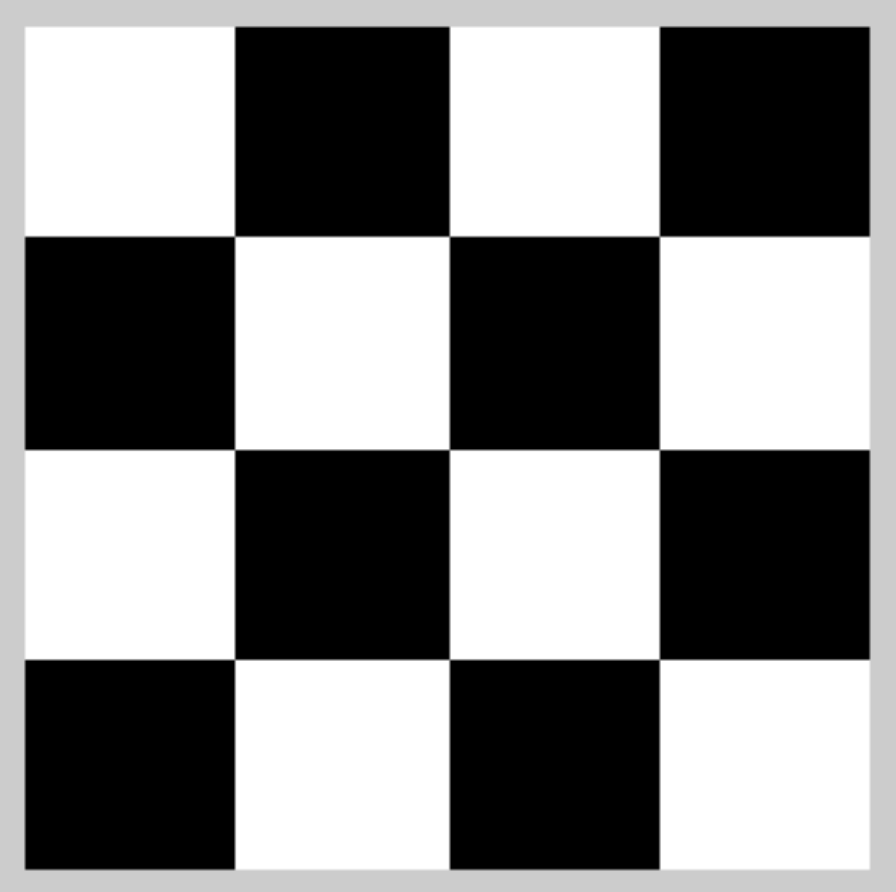
Give the GLSL for this pattern, as a Shadertoy shader.

```glsl
// A four by four black and white checkerboard inside a thin light grey frame.
// Each grid line flips a sign along its axis; the product of the two signs
// gives the square's tone, and the outermost lines mask the frame.

const int   SQUARES       = 4;                    // squares per side
const vec2  BOARD_CORNER  = vec2(0.0280, 0.0302); // top left, canvas fractions
const vec2  SQUARE_SIZE   = vec2(0.2344, 0.2352);
const vec2  EXTRA_WIDTH   = vec2(0.0052, 0.0040); // the second band is wider
const int   WIDE_BAND     = 1;                    // index of that band
const float EDGE_SOFTNESS = 0.0017;               // half width of an edge
const vec3  FRAME_COLOR   = vec3(0.80);
const vec3  DARK_COLOR    = vec3(0.0);
const vec3  LIGHT_COLOR   = vec3(1.0);

// Position of a grid line on both axes, counted from the top left
vec2 gridLine(int index) {
    vec2 extra = index > WIDE_BAND ? EXTRA_WIDTH : vec2(0.0);
    return BOARD_CORNER + float(index) * SQUARE_SIZE + extra;
}

// Soft step on both axes: 0 before the line, 1 after it
vec2 pastLine(vec2 p, int index, vec2 halfWidth) {
    return clamp(0.5 + 0.5 * (p - gridLine(index)) / halfWidth, 0.0, 1.0);
}

void mainImage(out vec4 fragColor, in vec2 fragCoord) {
    vec2 p = fragCoord / iResolution.xy;
    p.y = 1.0 - p.y;
    vec2 halfWidth = max(vec2(EDGE_SOFTNESS), 0.5 / iResolution.xy);

    // Alternating signs across the inner lines
    vec2 parity = vec2(1.0);
    for (int i = 1; i < SQUARES; i++) {
        parity *= 1.0 - 2.0 * pastLine(p, i, halfWidth);
    }
    float lightness = 0.5 + 0.5 * parity.x * parity.y;

    // Board area inside the frame
    vec2 inside = pastLine(p, 0, halfWidth) * (1.0 - pastLine(p, SQUARES, halfWidth));

    vec3 board = mix(DARK_COLOR, LIGHT_COLOR, lightness);
    fragColor = vec4(mix(FRAME_COLOR, board, inside.x * inside.y), 1.0);
}
```
